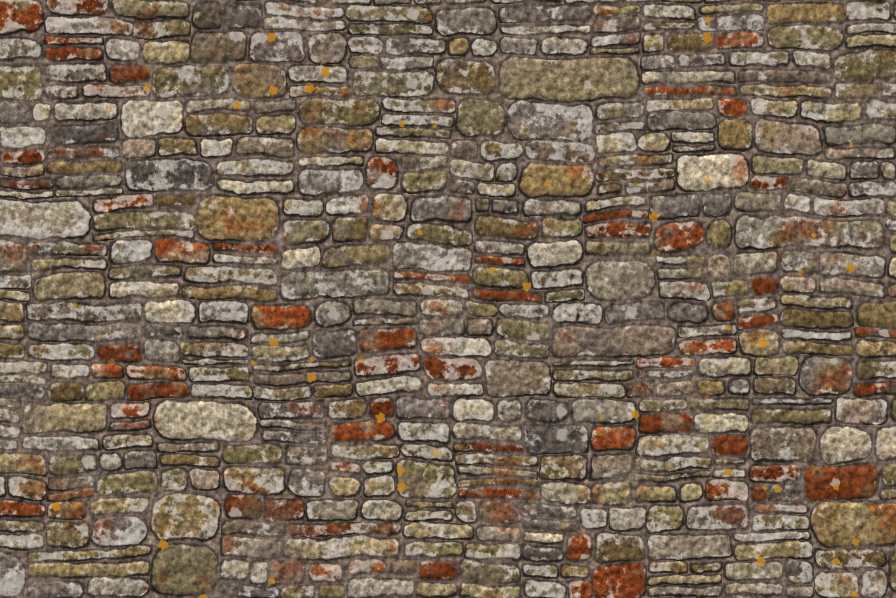
This texture is drawn by a Shadertoy shader. Its source:

```glsl
#define BLOCK vec2(0.50, 0.167)
#define JOINT 0.0042
#define WARP 0.016
#define GRAIN 0.50
#define RELIEF 0.55
#define CREVICE 0.72
#define LICHEN_COVER 0.02
#define MORTAR_COLOR vec3(0.47, 0.405, 0.36)
#define CRUST_COLOR vec3(0.73, 0.70, 0.665)
#define RUST_COLOR vec3(0.46, 0.23, 0.12)
#define YELLOW_COLOR vec3(0.76, 0.52, 0.13)

const vec3 STONES[8] = vec3[8](
    vec3(0.53, 0.47, 0.35), vec3(0.48, 0.42, 0.29),
    vec3(0.54, 0.50, 0.44), vec3(0.60, 0.55, 0.46),
    vec3(0.40, 0.36, 0.33), vec3(0.46, 0.38, 0.25),
    vec3(0.50, 0.43, 0.36), RUST_COLOR);

float hash(vec2 p) {
    vec3 q = fract(p.xyx * 0.1031);
    q += dot(q, q.yzx + 33.33);
    return fract((q.x + q.y) * q.z);
}

float corner(vec2 cell, vec2 f) {
    float a = 6.2832 * hash(cell);
    return dot(vec2(cos(a), sin(a)), f);
}

// Gradient noise, roughly -1 to 1
float noise(vec2 p) {
    vec2 i = floor(p), f = p - i;
    vec2 u = f * f * f * (f * (f * 6.0 - 15.0) + 10.0);
    vec2 e = vec2(1.0, 0.0);
    float low = mix(corner(i, f), corner(i + e, f - e), u.x);
    float high = mix(corner(i + e.yx, f - e.yx), corner(i + 1.0, f - 1.0), u.x);
    return 1.5 * mix(low, high, u.y);
}

float fbm(vec2 p) {
    float sum = 0.0, amp = 0.55;
    for (int i = 0; i < 4; i++) {
        sum += amp * noise(p);
        p = mat2(1.6, 1.2, -1.2, 1.6) * p + 7.3;
        amp *= 0.55;
    }
    return sum;
}

// Splits a block at random into stones; returns centre and half size
vec4 stoneCell(vec2 p, out vec2 id) {
    float row = floor(p.y / BLOCK.y);
    float shift = BLOCK.x * hash(vec2(row, 5.0));
    vec2 block = vec2(floor((p.x + shift) / BLOCK.x), row);
    vec2 lo = block * BLOCK - vec2(shift, 0.0), hi = lo + BLOCK;
    id = block * 37.0 + 11.0;
    for (int i = 0; i < 5; i++) {
        vec2 size = hi - lo;
        bool wide = size.x > size.y * mix(2.1, 4.6, hash(id + 3.1));
        bool whole = size.y < 0.09 && hash(id + 8.7) < 0.22;
        if (!wide && (size.y < 0.038 || whole)) break;
        int axis = wide ? 0 : 1;
        float cut = mix(lo[axis], hi[axis], mix(0.34, 0.66, hash(id + 5.9)));
        bool upper = p[axis] > cut;
        if (upper) lo[axis] = cut; else hi[axis] = cut;
        id = id * 2.0 + vec2(upper, wide);
    }
    return vec4(lo + hi, hi - lo) * 0.5;
}

float roundBox(vec2 q, vec2 b, float r) {
    vec2 e = abs(q) - b + r;
    return length(max(e, 0.0)) + min(max(e.x, e.y), 0.0) - r;
}

// Scattered ragged discs, one at most per grid cell
float spots(vec2 p, float scale, float share) {
    vec2 g = p * scale, cell = floor(g);
    vec2 centre = 0.35 + 0.3 * vec2(hash(cell + 1.7), hash(cell + 9.2));
    float radius = mix(0.10, 0.28, hash(cell + 4.4));
    float d = length(g - cell - centre) + 0.09 * noise(g * 5.0) - radius;
    return step(hash(cell), share) * (1.0 - smoothstep(-0.06, 0.04, d));
}

void mainImage(out vec4 fragColor, in vec2 fragCoord) {
    vec2 p = fragCoord / iResolution.y;
    float px = 1.0 / iResolution.y;

    // Wandering courses and ragged edges
    vec2 w = p + WARP * vec2(noise(p * 3.0 + 40.0), noise(p * vec2(2.7, 3.5)));
    w += 0.005 * vec2(noise(p * 13.0), noise(p * 14.0 + 20.0));
    vec2 id;
    vec4 cell = stoneCell(w, id);
    vec2 q = w - cell.xy, b = cell.zw - JOINT * mix(0.6, 1.3, hash(id + 2.3));
    q.y += q.x * 0.08 * (hash(id + 6.1) - 0.5);
    b.y *= 1.0 - 0.16 * hash(id + 7.7) * (0.5 + 0.5 * q.x / cell.z);
    float d = roundBox(q, b, min(b.x, b.y) * mix(0.4, 0.95, hash(id + 1.9)));
    d += 0.0045 * fbm(p * 42.0 + 3.0);
    float side = clamp(q.y / b.y, -1.0, 1.0);
    float rim = smoothstep(-0.013, 0.0, d);

    // Surface grain, lit from above
    float rough = fbm(p * 38.0);
    float slope = rough - fbm((p + vec2(-0.003, 0.005)) * 38.0);
    float fine = fbm(p * 105.0 + 60.0);
    float patches = fbm(p * 15.0 + id);

    // Stone body with a second tint and rust stains
    vec3 tint = STONES[int(hash(id) * 8.0)];
    vec3 other = STONES[int(hash(id + 4.5) * 7.0)];
    vec3 stone = mix(tint, other, 0.8 * smoothstep(0.0, 0.45, patches));
    float stain = smoothstep(0.25, 0.6, fbm(p * 9.0 + 80.0) + 0.3 * hash(id + 3.3) - 0.1);
    stone = mix(stone, RUST_COLOR, 0.6 * stain);
    stone *= mix(0.82, 1.18, hash(id + 9.9));
    stone *= 1.0 + 0.22 * rim * side;

    // Mortar with dark crevices, deepest under the stones
    float depth = smoothstep(-0.45, 0.35, noise(p * 10.0 + 15.0));
    float gap = (1.0 - smoothstep(0.001, 0.008, d)) * mix(0.35, 1.0, depth);
    vec3 mortar = MORTAR_COLOR * (1.0 - CREVICE * gap * (0.8 - 0.2 * side));
    float render = 0.65 * smoothstep(0.15, 0.6, fbm(p * 5.0 + 31.0));
    stone = mix(stone, MORTAR_COLOR, render);
    vec3 color = mix(stone, mortar, smoothstep(-px, px, d));
    color *= 1.0 + RELIEF * slope + GRAIN * fine;

    // Pale crust, round lichens and yellow dots
    float onStone = 1.0 - smoothstep(-0.002, 0.002, d);
    float cover = fbm(p * 24.0 + 9.0) + 0.35 * fine + 0.25 * rim;
    cover += 0.6 * (hash(id + 5.2) - 0.5) + LICHEN_COVER;
    float crust = smoothstep(0.18, 0.55, cover) * onStone;
    color = mix(color, CRUST_COLOR * (1.0 + 0.3 * slope + 0.2 * fine), 0.8 * crust);
    color = mix(color, CRUST_COLOR, 0.75 * onStone * spots(p, 24.0, 0.07));
    float colony = smoothstep(-0.1, 0.3, noise(p * 4.0 + 50.0));
    color = mix(color, YELLOW_COLOR, 0.85 * colony * spots(p + 0.013, 33.0, 0.09));

    // Deep hollows
    float hollow = smoothstep(0.5, 0.85, fbm(p * 6.5 + 77.0));
    color *= mix(vec3(1.0), vec3(0.45, 0.40, 0.30), hollow);
    fragColor = vec4(clamp(color, 0.0, 1.0), 1.0);
}
```
